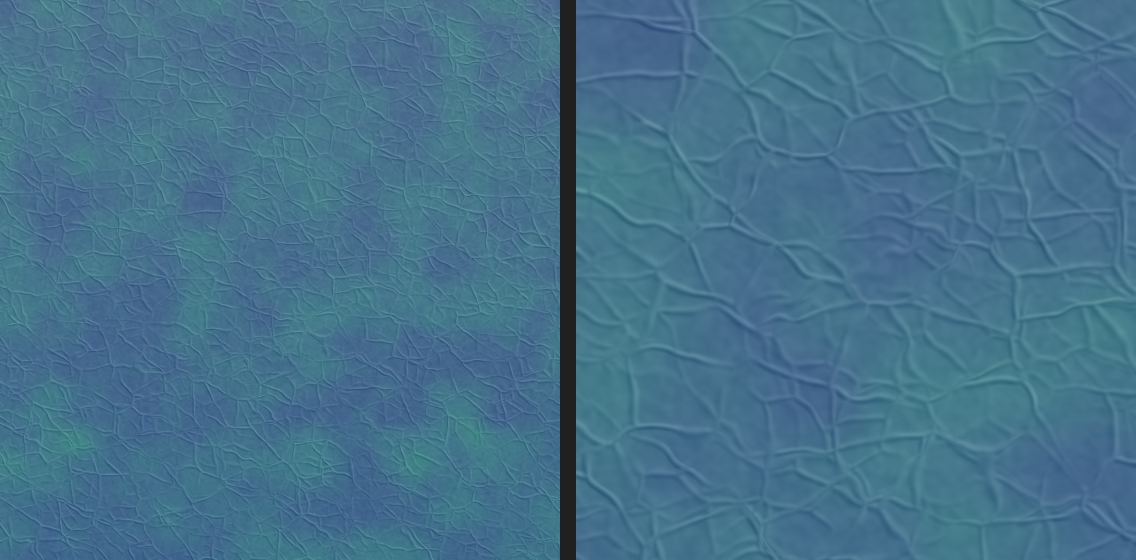
Left, the full canvas; right, a detail of the centre.
Give the GLSL for this texture, as a WebGL 2 fragment shader.

```glsl
#version 300 es
precision highp float;
// Dyed leather: blue and teal blotches with a few green stains, under a web
// of fine creases. The creases are warped, stretched Voronoi borders in three
// layers, lit as shallow grooves by the difference of two height samples.

uniform vec2 u_resolution;
out vec4 fragColor;

const vec3 BLUE = vec3(0.272, 0.402, 0.556);
const vec3 TEAL = vec3(0.272, 0.492, 0.545);
const vec3 GREEN = vec3(0.255, 0.635, 0.500);
const vec3 SHEEN = vec3(0.050, 0.016, 0.012);
const float BLOTCH_SCALE = 11.0;
const float STAIN_GRID = 5.0;
const float STAIN_CHANCE = 0.24;
const float STAIN_RADIUS = 0.030;
const float CREASE_WIDTH = 0.0021;
const vec2 LIGHT_STEP = vec2(0.0009, 0.0011);
const float EMBOSS = 0.090;
const float CREASE_GLOW = 0.012;
const float PEBBLE = 0.38;
const float GRAIN = 0.045;

vec2 hash2(vec2 p) {
    vec3 q = fract(p.xyx * vec3(0.1031, 0.1030, 0.0973));
    q += dot(q, q.yzx + 33.33);
    return fract((q.xx + q.yz) * q.zy);
}

float noise(vec2 p) {
    vec2 i = floor(p), f = fract(p);
    vec2 u = f * f * f * (f * (f * 6.0 - 15.0) + 10.0);
    float a = hash2(i).x, b = hash2(i + vec2(1, 0)).x;
    float c = hash2(i + vec2(0, 1)).x, d = hash2(i + vec2(1, 1)).x;
    return mix(mix(a, b, u.x), mix(c, d, u.x), u.y);
}

mat2 rotation(float a) {
    return mat2(cos(a), sin(a), -sin(a), cos(a));
}

vec2 cellPoint(vec2 cell) {
    return 0.08 + 0.84 * hash2(cell);
}

// Distance to the nearest Voronoi border, in cell units.
float borderDistance(vec2 p) {
    vec2 cell = floor(p), f = p - cell;
    vec2 nearest = vec2(0.0), nearestCell = vec2(0.0);
    float best = 9.0;
    for (int y = -1; y <= 1; y++)
    for (int x = -1; x <= 1; x++) {
        vec2 g = vec2(x, y);
        vec2 r = g + cellPoint(cell + g) - f;
        if (dot(r, r) < best) {
            best = dot(r, r);
            nearest = r;
            nearestCell = g;
        }
    }
    float border = 9.0;
    for (int y = -2; y <= 2; y++)
    for (int x = -2; x <= 2; x++) {
        vec2 g = nearestCell + vec2(x, y);
        vec2 r = g + cellPoint(cell + g) - f;
        vec2 gap = r - nearest;
        if (dot(gap, gap) > 1e-5)
            border = min(border, dot(0.5 * (nearest + r), normalize(gap)));
    }
    return border;
}

// One crease web; its depth fades in and out along the lines.
float creaseLayer(vec2 p, float angle, vec2 cells, float fade, float seed) {
    vec2 q = rotation(angle) * p * cells + seed;
    float d = borderDistance(q) / sqrt(cells.x * cells.y);
    float depth = mix(1.0, smoothstep(0.2, 0.75, noise(p * 26.0 + seed)), fade);
    float width = CREASE_WIDTH * (0.65 + 0.7 * noise(p * 45.0 + seed));
    return depth * exp(-d * d / (width * width));
}

float creases(vec2 p) {
    vec2 bend = vec2(noise(p * 13.0 + 3.0), noise(p * 13.0 + 71.0)) - 0.5;
    vec2 ripple = vec2(noise(p * 60.0 + 9.0), noise(p * 60.0 + 37.0)) - 0.5;
    p += bend * 0.016 + ripple * 0.0065;
    float slanted = creaseLayer(p, 0.68, vec2(11.0, 20.0), 0.75, 11.0);
    float level = creaseLayer(p, 0.08, vec2(18.0, 25.0), 0.65, 47.0);
    float small = creaseLayer(p, 0.35, vec2(29.0, 36.0), 0.95, 83.0);
    return max(max(slanted, 0.9 * level), 0.6 * small);
}

float pebbles(vec2 p) {
    return 0.5 * noise(p * 100.0) + 0.5 * noise(p * 210.0 + 19.0);
}

// Scattered soft spots, at most one per grid cell.
float stains(vec2 p) {
    vec2 cell = floor(p * STAIN_GRID);
    float sum = 0.0;
    for (int y = -1; y <= 1; y++)
    for (int x = -1; x <= 1; x++) {
        vec2 id = cell + vec2(x, y);
        vec2 pick = hash2(id + 131.0);
        vec2 d = p - (id + hash2(id + 57.0)) / STAIN_GRID;
        float r = STAIN_RADIUS * (0.7 + 0.6 * pick.y);
        sum += step(pick.x, STAIN_CHANCE) * (0.2 + 0.4 * pick.y) * exp(-dot(d, d) / (r * r));
    }
    return min(sum, 0.7);
}

void main() {
    vec2 p = gl_FragCoord.xy / min(u_resolution.x, u_resolution.y);

    // Dye, paler towards the top
    float blotch = 0.6 * noise(p * BLOTCH_SCALE + 5.0) + 0.4 * noise(p * BLOTCH_SCALE * 2.1 + 29.0);
    vec3 color = mix(BLUE, TEAL, smoothstep(0.05, 0.95, blotch));
    color = mix(color, GREEN, stains(p)) + SHEEN * (p.y - 0.5);

    // Relief
    float below = creases(p - LIGHT_STEP), above = creases(p + LIGHT_STEP);
    float slope = below - above + PEBBLE * (pebbles(p + LIGHT_STEP) - pebbles(p - LIGHT_STEP));
    float shade = EMBOSS * slope + CREASE_GLOW * 0.5 * (below + above);
    shade += GRAIN * (pebbles(p + 7.0) - 0.5);
    color += shade * vec3(1.0, 0.95, 0.8);

    fragColor = vec4(clamp(color, 0.0, 1.0), 1.0);
}
```
